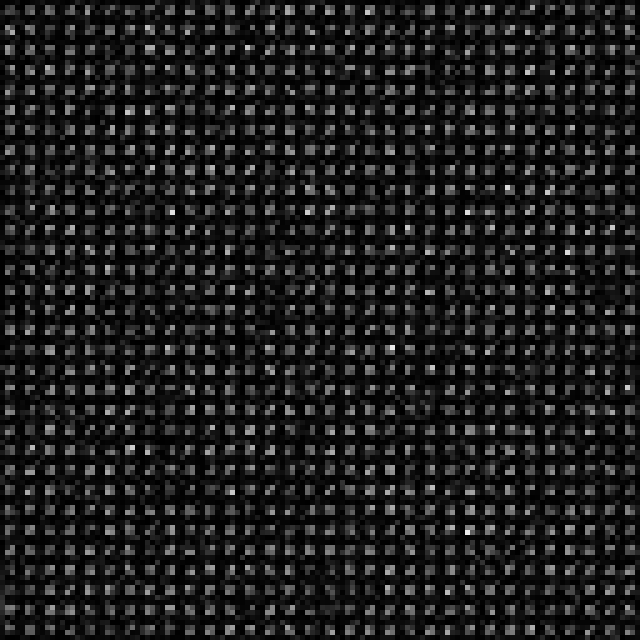
This pattern is drawn by a three.js fragment shader. Its source:

```glsl
// Grid of 32 by 32 grainy gray dots, each a 2 by 2 core of squares in a dark 4 by 4 cell.
#define REPEATS 32.0
#define SQUARES 4.0
#define CORE_LEVEL 0.34
#define CORE_SPREAD 0.125
#define DIAGONAL_BIAS 0.03
#define PATCH_COUNT 16.0
#define PATCH_DEPTH 0.45
#define GLINT 0.4
#define GROUND_LEVEL 0.042
#define GROUND_MAX 0.2
#define EDGE_BLUR 0.06

varying vec2 vUv;

float hash(vec2 p, float seed) {
  vec3 q = fract(vec3(p.xyx + seed * 17.13) * vec3(0.1031, 0.1030, 0.0973));
  q += dot(q, q.yzx + 33.33);
  return fract((q.x + q.y) * q.z);
}

// Smooth value noise that wraps after PATCH_COUNT steps.
float patchNoise(vec2 p) {
  vec2 i = floor(p);
  vec2 f = smoothstep(0.0, 1.0, p - i);
  vec2 a = mod(i, PATCH_COUNT);
  vec2 b = mod(i + 1.0, PATCH_COUNT);
  return mix(mix(hash(a, 7.0), hash(vec2(b.x, a.y), 7.0), f.x),
             mix(hash(vec2(a.x, b.y), 7.0), hash(b, 7.0), f.x), f.y);
}

// Gray level of one square, addressed by whole coordinates.
float squareLevel(vec2 id) {
  float count = REPEATS * SQUARES;
  id = mod(id, count);
  vec2 local = mod(id, SQUARES) - 0.5 * (SQUARES - 1.0);

  // Dark ground with sparse dim grain
  float grain = -log(max(hash(id, 1.0), 0.001));
  float ground = min(GROUND_LEVEL * grain, GROUND_MAX);

  // Bright core with bell-shaped variation and rare glints
  float bell = 2.0 * (hash(id, 2.0) + hash(id, 3.0) + hash(id, 4.0)) - 3.0;
  float cloud = patchNoise((id + 0.5) / count * PATCH_COUNT) - 0.5;
  float core = CORE_LEVEL * (1.0 + PATCH_DEPTH * cloud) + CORE_SPREAD * bell;
  core += DIAGONAL_BIAS * sign(local.x * local.y);
  core += GLINT * pow(hash(id, 5.0), 40.0);

  float isCore = step(max(abs(local.x), abs(local.y)), 1.0);
  return mix(ground, clamp(core, 0.02, 1.0), isCore);
}

void main() {
  // Blend neighbouring squares across a narrow border
  vec2 p = vUv * REPEATS * SQUARES - 0.5;
  vec2 id = floor(p);
  vec2 f = smoothstep(0.5 - EDGE_BLUR, 0.5 + EDGE_BLUR, p - id);
  vec2 e = vec2(1.0, 0.0);
  float lower = mix(squareLevel(id), squareLevel(id + e.xy), f.x);
  float upper = mix(squareLevel(id + e.yx), squareLevel(id + e.xx), f.x);
  gl_FragColor = vec4(vec3(mix(lower, upper, f.y)), 1.0);
}
```
